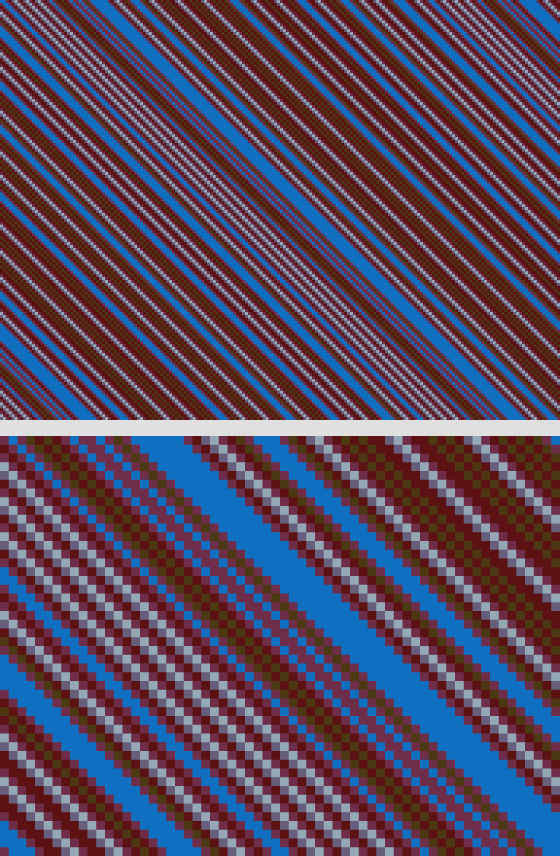
Top: the whole. Bottom: its middle third, enlarged.
Give the GLSL for this pattern, as a Shadertoy shader.

```glsl
// Diagonal stripes of square stitches: blue bands and pale lines on a red and olive check.

#define ROWS 144.0      // stitches down the canvas
#define REPEAT 147.0    // stitches in one stripe sequence
#define SAMPLES 4       // smoothing samples per axis
#define RED   vec3(0.36, 0.07, 0.07)
#define OLIVE vec3(0.30, 0.22, 0.07)
#define MAUVE vec3(0.43, 0.18, 0.29)
#define BLUE  vec3(0.06, 0.44, 0.76)
#define LILAC vec3(0.40, 0.37, 0.48)
#define PALE  vec3(0.58, 0.66, 0.71)

// Blue bands: first stitch and width
const vec2 bands[10] = vec2[10](
    vec2(0, 2), vec2(17, 1), vec2(24, 1), vec2(31, 6), vec2(45, 3),
    vec2(79, 3), vec2(102, 3), vec2(117, 3), vec2(135, 4), vec2(27, 1));

// Centres of the pale lines
const float paleLines[13] = float[13](
    5.0, 9.0, 13.0, 40.0, 52.0, 61.0, 70.0,
    87.0, 95.0, 109.0, 124.0, 129.0, 143.0);

// Colour of one diagonal, numbered from the upper left corner
vec3 stripeColor(float diagonal) {
    float s = mod(diagonal, REPEAT);
    vec3 color = mod(diagonal, 2.0) < 0.5 ? RED : OLIVE;

    // Pale line with a lilac shadow, a mauve edge and a red margin
    for (int i = 0; i < 13; i++) {
        float offset = s - paleLines[i];
        if (abs(offset) == 2.0) color = RED;
        if (offset == 1.0) color = MAUVE;
        if (offset == -1.0) color = LILAC;
        if (offset == 0.0) color = PALE;
    }

    // Blue band edged by one mauve stitch on each side
    for (int i = 0; i < 10; i++) {
        float offset = mod(s - bands[i].x + 1.0, REPEAT) - 1.0;
        if (offset == -1.0 || offset == bands[i].y) color = MAUVE;
        if (offset >= 0.0 && offset < bands[i].y) color = BLUE;
    }
    return color;
}

// Colour of the stitch that covers a point of the canvas
vec3 stitchColor(vec2 point) {
    vec2 fromTop = vec2(point.x, iResolution.y - point.y);
    vec2 stitch = floor(fromTop * ROWS / iResolution.y);
    return stripeColor(stitch.x - stitch.y);
}

void mainImage(out vec4 fragColor, in vec2 fragCoord) {
    // Average a grid of samples to smooth the stitch edges
    vec3 sum = vec3(0.0);
    for (int y = 0; y < SAMPLES; y++) {
        for (int x = 0; x < SAMPLES; x++) {
            vec2 jitter = (vec2(x, y) + 0.5) / float(SAMPLES) - 0.5;
            sum += stitchColor(fragCoord + jitter);
        }
    }
    fragColor = vec4(sum / float(SAMPLES * SAMPLES), 1.0);
}
```
